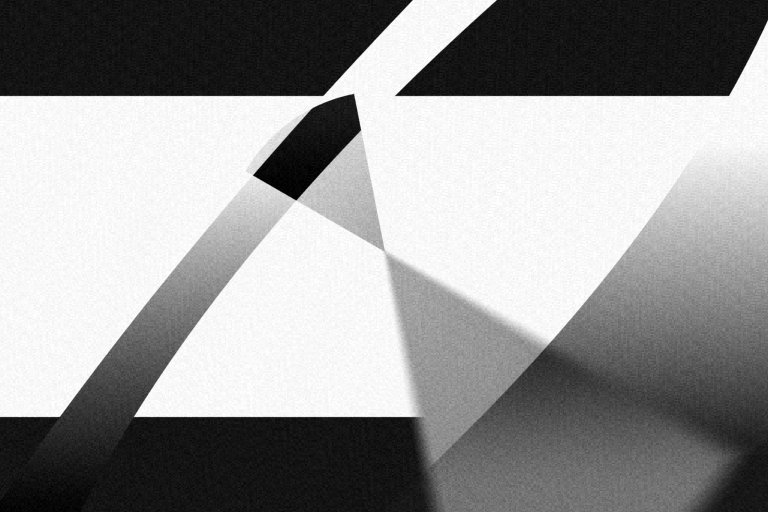
This background is drawn by a WebGL 2 fragment shader. Its source:

```glsl
#version 300 es
precision highp float;

uniform vec2 u_resolution;
out vec4 fragColor;

// Tones
const float PAPER = 0.975;
const float INK = 0.075;
const float FAN_NEAR = 0.65;
const float FAN_FAR = 0.88;
const float BEAM_NEAR = 0.66;
const float BEAM_FAR = 0.55;

// Layout, in canvas heights; depth runs down from the top edge
const float TOP_BAND = 0.1875;
const float BOTTOM_BAND = 0.8145;
const vec3 STRIPE_LEFT = vec3(0.8066, -0.96, 0.139);
const vec3 STRIPE_RIGHT = vec3(0.9707, -1.121, 0.307);
const vec3 SWEEP_EDGE = vec3(1.5176, -0.437, -0.336);
const vec2 APEX = vec2(0.752, 0.508);
const vec2 STEEP_RAY = vec2(-0.1925, 0.9813);
const vec2 FLAT_RAY = vec2(-0.8656, 0.5008);
const float FAN_RADIUS = 0.3145;
const float BEAM_RADIUS = 0.79;

// Softness and grain
const float BLUR_START = 0.007;
const float BLUR_GROWTH = 0.038;
const float GRAIN_CELLS = 342.0;
const float GRAIN_AMOUNT = 0.12;

float hash(vec2 p) {
    return fract(sin(dot(p, vec2(127.1, 311.7))) * 43758.5453);
}

float cross2(vec2 a, vec2 b) {
    return a.x * b.y - a.y * b.x;
}

float fill(float inside, float softness) {
    return smoothstep(-softness, softness, inside);
}

// Signed horizontal offset from a parabolic edge, scaled to true distance
float rightOf(vec3 edge, float x, float depth) {
    float slope = edge.y + 2.0 * edge.z * depth;
    float edgeX = edge.x + depth * (edge.y + depth * edge.z);
    return (x - edgeX) * inversesqrt(1.0 + slope * slope);
}

// Positive inside the circular sector between the two rays
float sector(vec2 q, float radius) {
    float wedge = min(cross2(STEEP_RAY, q), -cross2(FLAT_RAY, q));
    return min(wedge, radius - length(q));
}

void main() {
    vec2 p = gl_FragCoord.xy / u_resolution.y;
    float aa = 0.8 / u_resolution.y;
    float depth = 1.0 - p.y;
    vec2 q = p - APEX;
    float reach = length(q);

    // Shape masks
    float stripe = fill(min(rightOf(STRIPE_LEFT, p.x, depth),
                            -rightOf(STRIPE_RIGHT, p.x, depth)), aa);
    float sweep = fill(rightOf(SWEEP_EDGE, p.x, depth), aa);
    float bands = fill(max(TOP_BAND - depth, depth - BOTTOM_BAND), aa);
    float fan = fill(sector(q, FAN_RADIUS), aa);
    float beam = fill(sector(-q, BEAM_RADIUS), BLUR_START + BLUR_GROWTH * reach);

    // Bands, then the sweep and stripe fading downwards
    float tone = mix(PAPER, INK, bands);
    float sweepFade = clamp((depth - 0.28) / 0.61, 0.0, 1.0);
    tone = mix(tone, mix(PAPER, 0.09, sweepFade), sweep);
    float stripeFade = 0.92 * pow(clamp((1.0 - depth) / 0.67, 0.0, 1.0), 1.3) + 0.02;
    float belowFan = fill(cross2(FLAT_RAY, q), aa);
    tone = mix(tone, mix(PAPER, stripeFade, belowFan), stripe);

    // Crisp upper fan, inverted where it crosses the stripe
    float fanTone = mix(FAN_NEAR, FAN_FAR, reach / FAN_RADIUS);
    float fanInk = mix(0.1, 0.015, smoothstep(TOP_BAND, 0.38, depth));
    tone = mix(tone, mix(fanTone, fanInk, stripe), fan);

    // Blurred lower beam, darker where it crosses the sweep
    float beamTone = mix(BEAM_NEAR, BEAM_FAR, clamp(reach / 0.4, 0.0, 1.0));
    float beamShade = mix(0.18, 0.45, smoothstep(0.66, 0.97, depth));
    tone = mix(tone, mix(beamTone, beamShade, sweep), beam);

    // Film grain, strongest in the mid tones
    vec2 cell = floor(p * GRAIN_CELLS);
    float grain = 0.5 * (hash(cell) + hash(cell + 57.3)) - 0.5;
    tone += grain * GRAIN_AMOUNT * mix(0.5, 1.0, 4.0 * tone * (1.0 - tone));

    fragColor = vec4(vec3(clamp(tone, 0.0, 1.0)), 1.0);
}
```
